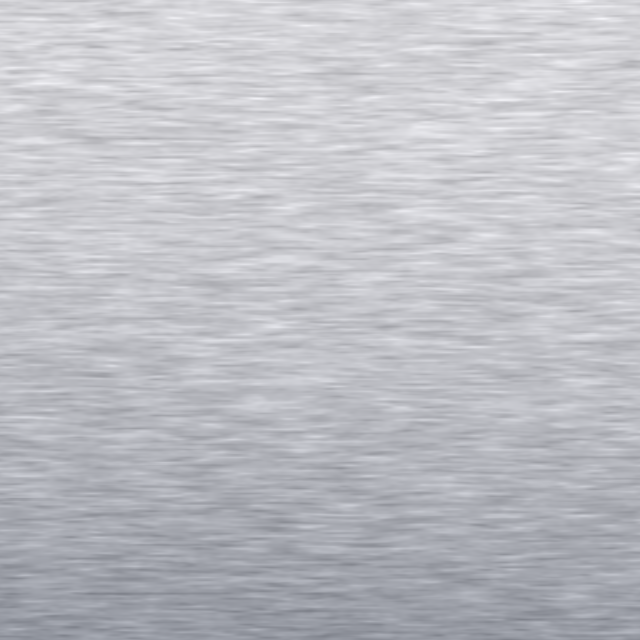
A WebGL 1 fragment shader for this texture:

```glsl
precision highp float;

uniform vec2 u_resolution;

#define DARK_STEEL vec3(0.580, 0.594, 0.630)
#define LIGHT_STEEL vec3(0.826, 0.826, 0.843)
#define STREAK_CONTRAST 0.22
#define SIDE_LIGHT 0.10
#define WAVINESS 0.004

float hash(vec2 p) {
    vec3 q = fract(vec3(p.xyx) * 0.1031);
    q += dot(q, q.yzx + 33.33);
    return fract((q.x + q.y) * q.z);
}

float valueNoise(vec2 p) {
    vec2 cell = floor(p);
    vec2 f = fract(p);
    f = f * f * (3.0 - 2.0 * f);
    float low = mix(hash(cell), hash(cell + vec2(1.0, 0.0)), f.x);
    float high = mix(hash(cell + vec2(0.0, 1.0)), hash(cell + 1.0), f.x);
    return mix(low, high, f.y);
}

// One row of scratches, slid sideways at random so ends never line up
float scratchRow(float x, float row) {
    float along = x + 40.0 * hash(vec2(row, 7.0));
    float cell = floor(along);
    float blend = smoothstep(0.0, 1.0, along - cell);
    return mix(hash(vec2(cell, row)), hash(vec2(cell + 1.0, row)), blend);
}

// Centred streak layer; density is cells across and up the canvas
float streaks(vec2 uv, vec2 density, float seed) {
    vec2 p = uv * density;
    float row = floor(p.y);
    float blend = smoothstep(0.0, 1.0, p.y - row);
    row += seed;
    return mix(scratchRow(p.x, row), scratchRow(p.x, row + 1.0), blend) - 0.5;
}

// Mutes the middle tones so that only sparse, crisp scratches stand out
float sparse(float streak) {
    return streak * (0.35 + 2.2 * abs(streak));
}

void main() {
    vec2 uv = gl_FragCoord.xy / u_resolution;

    // Broad light falling off toward the lower left
    float light = uv.y * (1.95 - 0.95 * uv.y);
    light += SIDE_LIGHT * (uv.x - 0.5) * (1.0 - uv.y);
    vec3 color = mix(DARK_STEEL, LIGHT_STEEL, light);

    // Slightly wavy brushing, from soft bands to fine hairs
    vec2 brushed = uv;
    brushed.y += WAVINESS * (valueNoise(uv * vec2(9.0, 24.0)) - 0.5);
    float grain = 0.08 * streaks(brushed, vec2(9.0, 80.0), 11.0)
                + 0.42 * sparse(streaks(brushed, vec2(17.0, 175.0), 211.0))
                + 0.46 * sparse(streaks(brushed, vec2(24.0, 245.0), 511.0))
                + 0.16 * streaks(brushed, vec2(34.0, 215.0), 711.0)
                + 0.14 * streaks(brushed, vec2(80.0, 240.0), 911.0);

    // Faint cloudy patches
    grain += 0.06 * (valueNoise(uv * vec2(10.0, 26.0) + 50.0) - 0.5);

    color += STREAK_CONTRAST * grain;
    gl_FragColor = vec4(clamp(color, 0.0, 1.0), 1.0);
}
```
